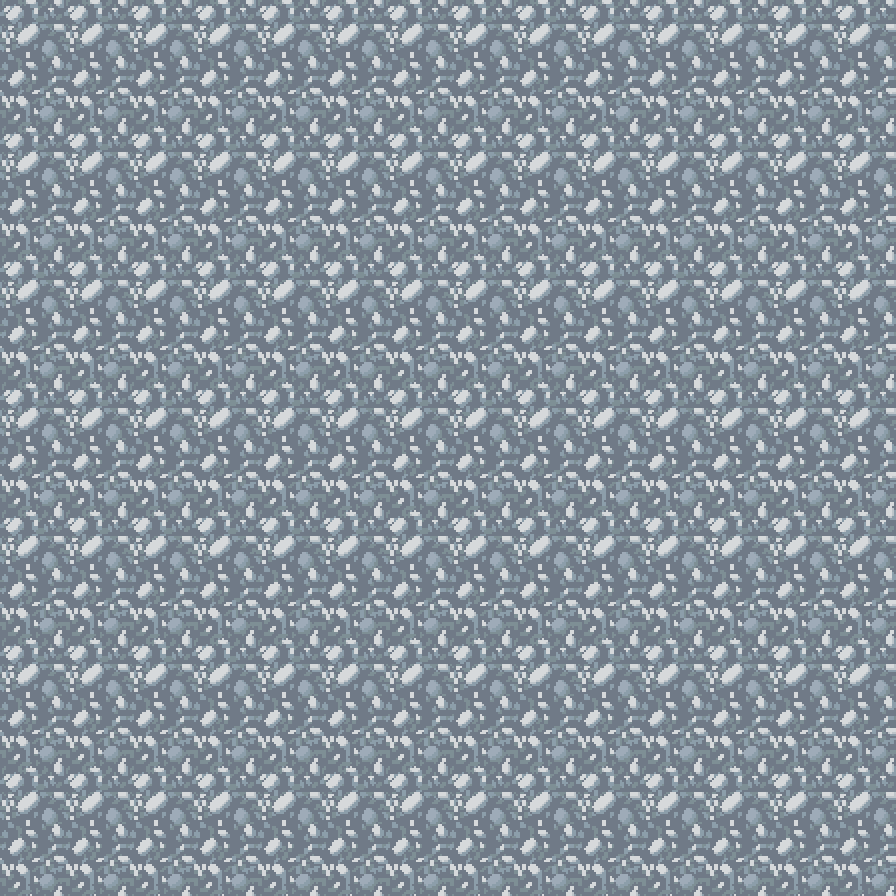
A Shadertoy shader for this texture:

```glsl
const vec2 REPEATS = vec2(14.0, 7.0);
const vec2 MOTIF = vec2(32.0, 64.0);   // grains in one repeat

const vec3 GROUND = vec3(0.44, 0.48, 0.53);
const vec3 TEAL   = vec3(0.495, 0.56, 0.585);
const vec3 BLUE   = vec3(0.55, 0.62, 0.665);
const vec3 MIST   = vec3(0.62, 0.67, 0.72);
const vec3 PALE   = vec3(0.74, 0.77, 0.79);
const vec3 WHITE  = vec3(0.84, 0.85, 0.86);

vec3 hash3(vec2 cell, float seed) {
    vec3 q = fract(vec3(cell.xyx + seed) * vec3(0.1031, 0.1130, 0.0973));
    q += dot(q, q.yzx + 33.33);
    return fract((q.xxy + q.yzz) * q.zyx);
}

vec2 wrapped(vec2 d) {
    return d - MOTIF * round(d / MOTIF);
}

// 1 inside a rounded block of the given radii and tilt
float stoneMask(vec2 d, vec2 radii, float tilt) {
    float c = cos(tilt), s = sin(tilt);
    vec2 q = abs(vec2(c * d.x + s * d.y, c * d.y - s * d.x)) / radii;
    return step(mix(length(q), max(q.x, q.y), 0.3), 1.0);
}

// Small chips on a jittered grid that wraps with the motif
vec3 scatterChips(vec3 color, vec2 p, vec2 count, vec2 radii,
                  float density, float seed, vec3 tint) {
    vec2 spacing = MOTIF / count;
    vec2 home = floor(p / spacing);
    for (int j = -1; j <= 1; j++)
    for (int i = -1; i <= 1; i++) {
        vec2 cell = home + vec2(i, j);
        vec2 key = mod(cell, count);
        vec3 place = hash3(key, seed);
        vec3 form = hash3(key, seed + 17.3);
        vec2 centre = (cell + 0.2 + 0.6 * place.xy) * spacing;
        vec2 size = radii * (0.75 + 0.5 * form.xy);
        float inside = stoneMask(p - centre, size, form.z * 2.2 - 0.2);
        color = mix(color, tint, inside * step(place.z, density));
    }
    return color;
}

// Large stone: dark gap, shaded lower right side, rim and lit face
vec3 pebble(vec3 color, vec2 p, vec2 centre, vec2 radii, float tilt,
            float inset, vec3 shade, vec3 rim, vec3 face) {
    vec2 d = wrapped(p - centre);
    vec2 fall = vec2(1.2, -1.3);
    color = mix(color, GROUND, stoneMask(d - 0.5 * fall, radii + 1.2, tilt));
    color = mix(color, shade, stoneMask(d - fall, radii, tilt));
    color = mix(color, rim, stoneMask(d, radii, tilt));
    return mix(color, face, stoneMask(d + inset * fall, radii - inset, tilt));
}

vec3 whitePebble(vec3 color, vec2 p, vec2 centre, vec2 radii, float tilt) {
    return pebble(color, p, centre, radii, tilt, 0.25, BLUE, PALE, WHITE);
}

vec3 bluePebble(vec3 color, vec2 p, vec2 centre, vec2 radii, float tilt) {
    return pebble(color, p, centre, radii, tilt, 0.6, TEAL, BLUE, MIST);
}

// Three square crumbs around a centre
vec3 crumbs(vec3 color, vec2 p, vec2 centre) {
    for (int i = 0; i < 3; i++) {
        float turn = 2.094 * float(i) + 0.5;
        vec2 d = wrapped(p - centre - 2.3 * vec2(cos(turn), sin(turn)));
        color = mix(color, WHITE, step(max(abs(d.x), abs(d.y)), 1.3));
    }
    return color;
}

vec3 gravel(vec2 uv) {
    // Snap to square grains
    vec2 p = floor(uv * REPEATS * MOTIF) + 0.5;

    // Chips between the stones
    vec3 color = scatterChips(GROUND, p, vec2(8.0, 12.0), vec2(2.0, 1.0), 0.68, 3.0, TEAL);
    color = scatterChips(color, p, vec2(8.0, 12.0), vec2(1.9, 1.1), 0.45, 41.0, BLUE);
    color = scatterChips(color, p, vec2(3.0, 6.0), vec2(1.5, 1.1), 1.0, 67.0, WHITE);

    // Blue stones
    color = bluePebble(color, p, vec2(24.6, 39.8), vec2(3.9, 2.9), 1.1);
    color = bluePebble(color, p, vec2(23.5, 7.5), vec2(4.2, 2.8), 0.6);

    // Tilted white stones
    color = whitePebble(color, p, vec2(13.7, 47.0), vec2(6.3, 2.7), 0.7);
    color = whitePebble(color, p, vec2(7.1, 57.3), vec2(4.5, 2.3), 0.8);
    color = whitePebble(color, p, vec2(8.3, 25.0), vec2(4.7, 2.2), 0.8);
    color = whitePebble(color, p, vec2(11.0, 13.3), vec2(2.9, 2.3), -0.6);

    // Upright and flat white stones
    color = whitePebble(color, p, vec2(28.4, 32.8), vec2(2.0, 2.9), 0.0);
    color = whitePebble(color, p, vec2(29.0, 64.0), vec2(2.0, 2.7), 0.0);
    color = whitePebble(color, p, vec2(29.5, 50.6), vec2(2.6, 1.6), 0.0);
    color = whitePebble(color, p, vec2(30.0, 18.5), vec2(2.7, 1.6), 0.0);
    color = whitePebble(color, p, vec2(15.5, 31.5), vec2(2.2, 1.5), 0.0);
    color = whitePebble(color, p, vec2(15.7, 63.0), vec2(2.4, 1.5), 0.0);
    color = crumbs(color, p, vec2(4.0, 13.5));
    return crumbs(color, p, vec2(4.0, 45.5));
}

void mainImage(out vec4 fragColor, in vec2 fragCoord) {
    // Average four close samples to smooth grain edges
    vec3 color = vec3(0.0);
    for (int k = 0; k < 4; k++) {
        vec2 offset = 0.3 * vec2(k & 1, k >> 1) - 0.15;
        color += gravel((fragCoord + offset) / iResolution.xy);
    }
    fragColor = vec4(color * 0.25, 1.0);
}
```
